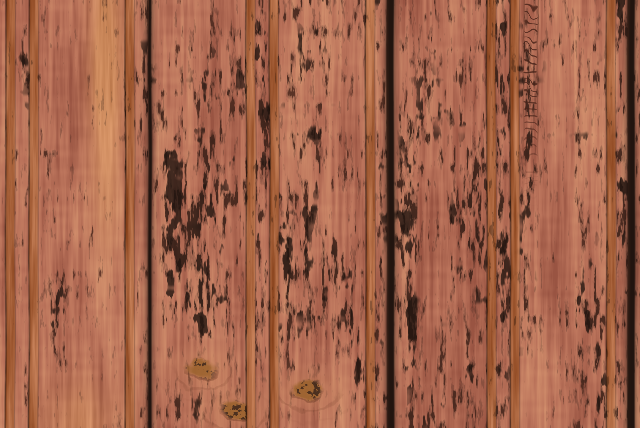
Give the GLSL for this texture, as a Shadertoy shader.

```glsl
// Weathered red-brown plank wall: boards repeat across, each with two flats and
// three orange grooves, split by dark gaps. Stretched value noise thresholded by
// a wear field makes the flaking; a few knots and a ladder crack add variation.

float hash(vec2 cell) {
    uvec2 q = uvec2(ivec2(cell) + 4096) * uvec2(1597u, 3571u);
    uint n = (q.x ^ (q.y << 7)) * 26699u;
    n = (n ^ (n >> 15)) * 73856u + q.y * 9277u;
    n = (n ^ (n >> 13)) * 40503u;
    return float((n >> 8) & 65535u) / 65535.0;
}

float noise(vec2 p) {
    vec2 i = floor(p), f = fract(p);
    f = f * f * (3.0 - 2.0 * f);
    return mix(mix(hash(i), hash(i + vec2(1, 0)), f.x),
               mix(hash(i + vec2(0, 1)), hash(i + vec2(1, 1)), f.x), f.y);
}

float fbm(vec2 p) {
    float sum = 0.0, amp = 0.533;
    for (int i = 0; i < 4; i++) {
        sum += amp * noise(p);
        p = p * 2.03 + 17.3;
        amp *= 0.5;
    }
    return sum;
}

float blob(vec2 p, vec2 centre, vec2 radius) {
    vec2 d = (p - centre) / radius;
    return exp(-dot(d, d));
}

// Soft-edged band of the given half width around zero
float band(float d, float halfWidth, float soft) {
    return 1.0 - smoothstep(halfWidth - soft, halfWidth + soft, abs(d));
}

// Heavily flaked areas: centre, radius
const vec4 FLAKED[11] = vec4[11](
    vec4(0.450, 0.25, 0.016, 0.07), vec4(0.265, 0.33, 0.018, 0.16),
    vec4(0.732, 0.34, 0.030, 0.11), vec4(0.287, 0.03, 0.035, 0.03),
    vec4(0.554, 0.12, 0.014, 0.07), vec4(0.637, 0.30, 0.020, 0.20),
    vec4(0.518, 0.27, 0.018, 0.04), vec4(0.310, 0.27, 0.030, 0.15),
    vec4(0.905, 0.17, 0.030, 0.12), vec4(0.828, 0.40, 0.012, 0.20),
    vec4(0.090, 0.17, 0.012, 0.08));
const vec2 KNOTS[3] = vec2[3](vec2(0.316, 0.092), vec2(0.370, 0.028), vec2(0.481, 0.058));
const float GROOVES[3] = float[3](0.420, 0.517, 0.917);

void mainImage(out vec4 fragColor, in vec2 fragCoord) {
    vec2 p = fragCoord / iResolution.x;
    float px = 1.0 / iResolution.x;
    float pitch = 0.376;
    float x = p.x - 0.234 + 0.002 * (noise(vec2(p.x * 3.0, p.y * 7.0)) - 0.5);
    float u = fract(x / pitch);
    float gapIndex = floor(x / pitch + 0.5);
    float gapDist = x - gapIndex * pitch;
    vec3 ink = vec3(0.13, 0.08, 0.06);

    // Painted wood: broad tone, vertical grain and faint saw marks
    float tone = fbm(p * vec2(24.0, 4.0));
    float grain = fbm(p * vec2(190.0, 9.0) + 40.0);
    float saw = noise(p * vec2(22.0, 105.0));
    float light = (tone - 0.5) * 0.8 + (grain - 0.5) * 0.7 + (saw - 0.5) * 0.12;
    vec3 col = mix(vec3(0.73, 0.45, 0.355), vec3(0.83, 0.57, 0.43), clamp(light * 2.4, 0.0, 1.0));
    col = mix(col, vec3(0.60, 0.33, 0.26), clamp(-light * 2.6, 0.0, 1.0));

    // Bare wood where the paint has faded
    float bare = blob(p, vec2(0.165, 0.56), vec2(0.028, 0.20))
               + 0.6 * blob(p, vec2(0.13, 0.0), vec2(0.07, 0.07));
    col = mix(col, vec3(0.81, 0.55, 0.36) + 0.2 * (grain - 0.5), clamp(bare * (0.5 + tone), 0.0, 0.85));

    // Wear field: patches, flaked areas and the narrow ridges
    float ridge = max(band(u - 0.4685, 0.03, 0.01), smoothstep(0.93, 0.945, u));
    float wear = 0.15 + 0.9 * (fbm(p * vec2(15.0, 4.0) + 9.0) - 0.4) + 0.2 * ridge;
    wear -= 0.18 * (1.0 - smoothstep(0.18, 0.24, p.x));
    for (int i = 0; i < 11; i++)
        wear += 0.48 * blob(p, FLAKED[i].xy, FLAKED[i].zw);
    wear = clamp(wear + 0.3 * (saw - 0.5) - 0.5 * bare, 0.0, 1.0);

    // Flakes: fine fibres and larger dark chips
    float fibre = fbm(p * vec2(200.0, 42.0) + 3.0);
    float limit = mix(0.80, 0.45, wear);
    float flake = smoothstep(limit, limit + 0.10, fibre);
    float chip = smoothstep(0.66, 0.74, fbm(p * vec2(75.0, 24.0) + 71.0) + 0.22 * (wear - 0.4));
    col *= 1.0 - 0.18 * smoothstep(limit - 0.12, limit, fibre);
    col = mix(col, mix(vec3(0.36, 0.19, 0.14), ink, wear), 0.85 * flake);
    col = mix(col, ink, 0.8 * chip * smoothstep(0.25, 0.55, wear));

    // Ladder crack on the right board, fading downwards
    vec2 c = p - vec2(0.830 + 0.004 * (noise(p.yy * 25.0) - 0.5), 0.0);
    float rung = abs(fract(c.y * 80.0 + 1.6 * noise(p * vec2(90.0, 45.0))) - 0.5);
    float rail = band(abs(c.x) - 0.011, 0.0008, px);
    float ladder = max(band(rung, 0.09, 0.06) * band(c.x, 0.011, 0.003), 0.6 * rail);
    col = mix(col, vec3(0.27, 0.13, 0.09), 0.8 * ladder * smoothstep(0.33, 0.55, c.y));

    // Knots: pale halo, swirling rings, cracked ochre heart
    for (int i = 0; i < 3; i++) {
        vec2 k = (p - KNOTS[i]) / vec2(0.030, 0.021);
        float r = length(k) + 0.7 * (fbm(p * 55.0) - 0.5);
        float halo = exp(-0.45 * r * r);
        float rings = smoothstep(0.75, 1.0, 0.5 + 0.5 * cos(r * 8.0));
        float cracks = smoothstep(0.52, 0.62, fbm(p * vec2(150.0, 180.0)));
        col = mix(col, vec3(0.79, 0.52, 0.37), 0.55 * halo);
        col = mix(col, vec3(0.42, 0.22, 0.14), 0.55 * rings * halo * smoothstep(0.5, -0.7, k.y));
        vec3 heart = mix(vec3(0.60, 0.38, 0.17), ink, 0.8 * cracks);
        col = mix(col, heart, 0.85 * smoothstep(0.85, 0.5, r));
    }

    // Orange grooves with a shaded left lip and a lit right lip
    for (int i = 0; i < 3; i++) {
        float d = (u - GROOVES[i]) * pitch;
        vec3 orange = vec3(0.66, 0.385, 0.225) + 0.35 * (grain - 0.5) + 6.0 * d;
        col = mix(col, orange * (1.0 - 0.25 * flake), 0.9 * band(d, 0.0070, 0.0012));
        col *= 1.0 - 0.42 * band(d + 0.0072, 0.0012, 0.0012) * (0.5 + fibre);
        col *= 1.0 - 0.22 * band(d - 0.0075, 0.0008, 0.0012);
    }

    // Gaps between boards, the first one narrower, with soft shadow
    float gapHalf = 0.0025 + 0.003 * clamp(gapIndex, 0.0, 1.0);
    col *= 1.0 - 0.45 * exp(-max(abs(gapDist) - gapHalf, 0.0) * 260.0);
    vec3 gapCol = mix(ink, vec3(0.27, 0.15, 0.10), smoothstep(0.0, -gapHalf, gapDist) * grain);
    col = mix(col, gapCol, band(gapDist, gapHalf, max(px, 0.001)));

    fragColor = vec4(clamp(col, 0.0, 1.0), 1.0);
}
```
